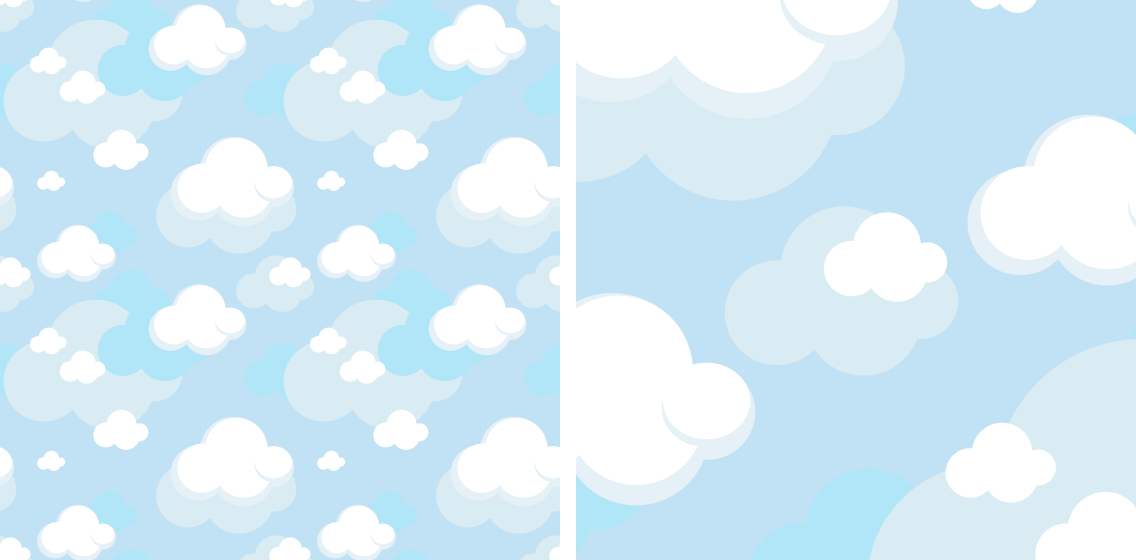
Left, the full canvas; right, a detail of the centre.
This pattern is drawn by a Shadertoy shader. Its source:

```glsl
// Soft layered clouds drifting over a pale blue sky, as a seamless tile.
// Each cloud is a union of four round puffs, measured on a wrapped design grid;
// layers are painted back to front: blue, pale, shaded white, small white.

const float REPEATS = 2.0;    // tiles across and down
const float TILE    = 384.0;  // design units per tile, y pointing down

const vec3 SKY   = vec3(0.757, 0.886, 0.961);
const vec3 BLUE  = vec3(0.690, 0.902, 0.973);
const vec3 PALE  = vec3(0.851, 0.926, 0.953);
const vec3 SHADE = vec3(0.898, 0.940, 0.970);
const vec3 WHITE = vec3(1.0);

// Puffs of a cloud of width 1: centre and radius (left, top, bottom, right)
const vec3 PUFFS[4] = vec3[4](
    vec3(-0.274, 0.094, 0.226), vec3(0.016, -0.088, 0.277),
    vec3( 0.097, 0.113, 0.252), vec3(0.343,  0.044, 0.164));

// Lit puffs of a shaded cloud, and its flattened right puff
const vec3 LIT[3] = vec3[3](
    vec3(-0.244, 0.055, 0.200), vec3(0.036, -0.100, 0.256),
    vec3( 0.097, 0.060, 0.235));
const vec3  LIT_SIDE    = vec3(0.340, 0.006, 0.150);
const float SIDE_SQUASH = 1.14;
const vec2  CREASE      = vec2(-0.004, 0.026);  // offset of the side puff's shadow

// Clouds: centre and width
const vec3 BLUE_REAR[3] = vec3[3](
    vec3(178.0, 25.0, 108.0), vec3(388.0, 125.0, 106.0), vec3(148.0, 319.0, 80.0));
const vec3 PALE_MID[3] = vec3[3](
    vec3(127.0, 116.0, 244.0), vec3(309.5, 278.0, 191.0), vec3(377.0, 5.0, 106.0));
const vec3 BLUE_FRONT = vec3(211.5, 82.0, 155.0);
const vec3 SHADED[3] = vec3[3](
    vec3(318.0, 249.0, 168.0), vec3(270.5, 54.5, 133.0), vec3(104.5, 347.5, 107.0));
const vec3 SMALL[5] = vec3[5](
    vec3(66.0, 83.5, 50.0), vec3(113.0, 119.5, 62.0), vec3(165.5, 205.5, 75.0),
    vec3(70.0, 248.0, 38.0), vec3(397.3, 373.5, 56.0));

// Position relative to a cloud, wrapped to its nearest copy, in cloud widths
vec2 toCloud(vec2 p, vec3 cloud) {
    vec2 d = p - cloud.xy;
    return (d - TILE * round(d / TILE)) / cloud.z;
}

float circle(vec2 q, vec3 puff) {
    return length(q - puff.xy) - puff.z;
}

float cloudShape(vec2 q) {
    float d = circle(q, PUFFS[0]);
    for (int i = 1; i < 4; i++) d = min(d, circle(q, PUFFS[i]));
    return d;
}

float litBody(vec2 q) {
    float d = circle(q, LIT[0]);
    for (int i = 1; i < 3; i++) d = min(d, circle(q, LIT[i]));
    return d;
}

float litSide(vec2 q) {
    return length((q - LIT_SIDE.xy) * vec2(1.0, SIDE_SQUASH)) - LIT_SIDE.z;
}

// Smooth-edged fill; edge is one pixel in the units of d
void paint(inout vec3 col, vec3 ink, float d, float edge) {
    col = mix(col, ink, clamp(0.5 - d / edge, 0.0, 1.0));
}

void flatCloud(inout vec3 col, vec2 p, vec3 cloud, vec3 ink, float px) {
    paint(col, ink, cloudShape(toCloud(p, cloud)), px / cloud.z);
}

void shadedCloud(inout vec3 col, vec2 p, vec3 cloud, float px) {
    vec2 q = toCloud(p, cloud);
    float edge = px / cloud.z;
    paint(col, SHADE, cloudShape(q), edge);
    paint(col, WHITE, litBody(q), edge);
    // Crease under the side puff, kept inside the cloud
    paint(col, SHADE, max(litSide(q - CREASE), cloudShape(q)), edge);
    paint(col, WHITE, litSide(q), edge);
}

void mainImage(out vec4 fragColor, in vec2 fragCoord) {
    vec2 uv = fragCoord / iResolution.xy;
    vec2 p = vec2(uv.x, 1.0 - uv.y) * REPEATS * TILE;
    float px = REPEATS * TILE / min(iResolution.x, iResolution.y);

    vec3 col = SKY;
    for (int i = 0; i < 3; i++) flatCloud(col, p, BLUE_REAR[i], BLUE, px);
    for (int i = 0; i < 3; i++) flatCloud(col, p, PALE_MID[i], PALE, px);
    flatCloud(col, p, BLUE_FRONT, BLUE, px);
    for (int i = 0; i < 3; i++) shadedCloud(col, p, SHADED[i], px);
    for (int i = 0; i < 5; i++) flatCloud(col, p, SMALL[i], WHITE, px);

    fragColor = vec4(col, 1.0);
}
```
